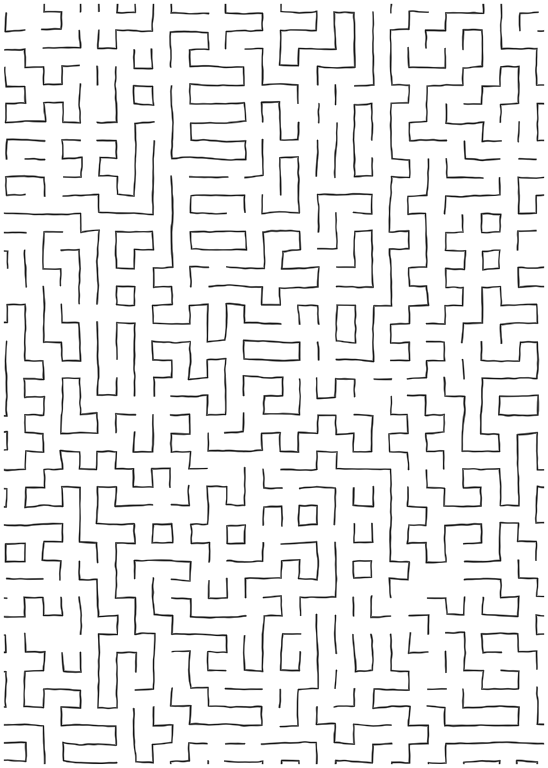
Reproduce this pattern procedurally as a Shadertoy shader.

```glsl
// Hand-inked maze: unbranched pen strokes winding along a square lattice on white paper.

const vec3 PAPER = vec3(1.0);
const vec3 INK = vec3(0.07);
const float PITCH = 0.0238;          // lattice spacing, in canvas heights
const vec2 ORIGIN = vec2(0.009, 0.008);
const float MARGIN = 0.005;          // blank rim of the sheet
const float PEN_WIDTH = 0.0020;
const float SOFTNESS = 0.65;         // half width of the edge ramp, in pixels
const float FLIP_CHANCE = 0.85;
const float GAP_CHANCE = 0.11;       // share of strokes left out
const float NODE_JITTER = 0.09;      // in lattice cells
const float DRIFT = 0.16;            // slow bending of the lattice
const float TREMOR = 0.05;           // fine shaking of the pen

const int ROUNDS = 5;
const int SIDE = 2 * ROUNDS + 1;
const int RIGHT = 1;
const int UP = 2;

float hash(ivec2 cell, int seed) {
    uint h = uint(cell.x) * 0x9E37u + uint(cell.y) * 0x85EBCAu + uint(seed) * 0xC2B2AEu;
    h = (h ^ (h >> 15)) * 0x2C1B3C6Du;
    h = (h ^ (h >> 12)) * 0x297A2D39u;
    h ^= h >> 15;
    return float(h & 0xFFFFu) / 65536.0;
}

float noise(vec2 p, int seed) {
    ivec2 c = ivec2(floor(p));
    vec2 f = fract(p);
    f = f * f * (3.0 - 2.0 * f);
    float low = mix(hash(c, seed), hash(c + ivec2(1, 0), seed), f.x);
    float high = mix(hash(c + ivec2(0, 1), seed), hash(c + ivec2(1, 1), seed), f.x);
    return mix(low, high, f.y) - 0.5;
}

vec2 noise2(vec2 p, int seed) {
    return vec2(noise(p, seed), noise(p, seed + 1));
}

float segmentDistance(vec2 p, vec2 a, vec2 b) {
    vec2 ab = b - a;
    return length(p - a - ab * clamp(dot(p - a, ab) / dot(ab, ab), 0.0, 1.0));
}

vec2 nodePosition(ivec2 node) {
    return vec2(node) + NODE_JITTER * (vec2(hash(node, 11), hash(node, 12)) - 0.5);
}

float strokeDistance(vec2 p, ivec2 node, int direction) {
    if (hash(node, 20 + direction) < GAP_CHANCE) return 1.0;
    ivec2 next = node + (direction == RIGHT ? ivec2(1, 0) : ivec2(0, 1));
    return segmentDistance(p, nodePosition(node), nodePosition(next));
}

// Distance, in cells, to the strokes that meet at the nearest node
float mazeDistance(vec2 p) {
    ivec2 node = ivec2(round(p));
    vec2 offset = abs(p - vec2(node));
    if (min(offset.x, offset.y) > 0.3) return 1.0;

    // Alternating dashes per row and column: two strokes at every node
    ivec2 corner = node - ROUNDS;
    int strokes[SIDE * SIDE];
    for (int j = 0; j < SIDE; j++)
    for (int i = 0; i < SIDE; i++) {
        ivec2 c = corner + ivec2(i, j);
        int rowShift = int(hash(ivec2(0, c.y), 1) * 2.0);
        int columnShift = int(hash(ivec2(c.x, 0), 2) * 2.0);
        strokes[j * SIDE + i] = ((c.x + rowShift) & 1) * RIGHT + ((c.y + columnShift) & 1) * UP;
    }

    // Turn parallel pairs a quarter on alternate squares; node degrees stay at two
    for (int r = 0; r < ROUNDS; r++)
    for (int j = 0; j < SIDE - 1; j++)
    for (int i = 0; i < SIDE - 1; i++) {
        ivec2 c = corner + ivec2(i, j);
        if (((c.x + c.y + r) & 1) != 0) continue;
        int k = j * SIDE + i;
        bool bottom = (strokes[k] & RIGHT) != 0;
        bool top = (strokes[k + SIDE] & RIGHT) != 0;
        bool left = (strokes[k] & UP) != 0;
        bool right = (strokes[k + 1] & UP) != 0;
        if (bottom == top && left == right && bottom != left && hash(c, 30 + r) < FLIP_CHANCE) {
            strokes[k] ^= RIGHT | UP;
            strokes[k + SIDE] ^= RIGHT;
            strokes[k + 1] ^= UP;
        }
    }

    int k = ROUNDS * SIDE + ROUNDS;
    float d = 1.0;
    if ((strokes[k] & RIGHT) != 0) d = min(d, strokeDistance(p, node, RIGHT));
    if ((strokes[k] & UP) != 0) d = min(d, strokeDistance(p, node, UP));
    if ((strokes[k - 1] & RIGHT) != 0) d = min(d, strokeDistance(p, node - ivec2(1, 0), RIGHT));
    if ((strokes[k - SIDE] & UP) != 0) d = min(d, strokeDistance(p, node - ivec2(0, 1), UP));
    return d;
}

void mainImage(out vec4 fragColor, in vec2 fragCoord) {
    float pixel = 1.0 / iResolution.y;
    vec2 uv = fragCoord * pixel;
    vec2 sheet = iResolution.xy * pixel;

    // Unsteady hand
    vec2 p = (uv - ORIGIN) / PITCH;
    p += DRIFT * noise2(p * 0.4, 40) + TREMOR * noise2(p * 2.7, 50);

    // Pen line with slightly uneven pressure
    float halfWidth = 0.5 * PEN_WIDTH * (1.0 + 0.35 * noise(p * 1.3, 60));
    float edge = mazeDistance(p) * PITCH - halfWidth;
    float ink = clamp(0.5 - 0.5 * edge / (SOFTNESS * pixel), 0.0, 1.0);

    // Clear rim
    vec2 rim = min(uv, sheet - uv) - MARGIN;
    ink *= clamp(0.5 + min(rim.x, rim.y) / pixel, 0.0, 1.0);

    fragColor = vec4(mix(PAPER, INK, ink), 1.0);
}
```
